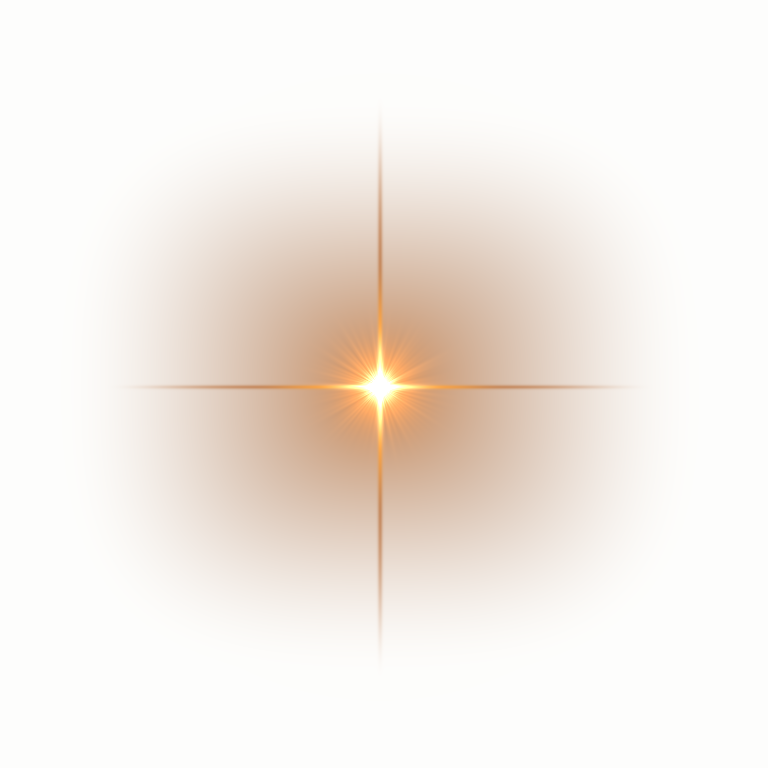
Reproduce this background procedurally as a Shadertoy shader.

```glsl
#define CENTER vec2(-0.005, -0.004)
#define PAPER vec3(0.994, 0.994, 0.989)
#define HALO_SHADE vec3(0.18, 0.27, 0.33)
#define EMBER_SHADE vec3(0.02, 0.26, 0.45)
#define HALO_STRETCH vec2(0.95, 1.06)
#define HALO_RANGE vec2(0.05, 0.40)
#define CORE_RADIUS 0.017
#define RAY_COUNT 72.0
#define SPIKE_LENGTH vec2(0.36, 0.385)
#define SPIKE_WIDTH vec2(0.0026, 0.0030)

const float TAU = 6.2831853;

float hash(float n) {
    return fract(sin(n * 127.1) * 43758.545);
}

// Gradient noise around a circle; the cells wrap without a seam.
float ringNoise(float turn, float cells) {
    float x = turn * cells;
    float cell = floor(x);
    float f = x - cell;
    float g0 = hash(mod(cell, cells)) * 2.0 - 1.0;
    float g1 = hash(mod(cell + 1.0, cells)) * 2.0 - 1.0;
    float blend = f * f * f * (f * (f * 6.0 - 15.0) + 10.0);
    return mix(g0 * f, g1 * (f - 1.0), blend) * 2.0;
}

float gauss(float x) {
    return exp(-x * x);
}

// Rounded-square distance for the wide halo.
float squircle(vec2 p) {
    p = abs(p);
    return pow(dot(p * p, p), 1.0 / 3.0);
}

// Tapered needle: cools from pale yellow to brown along its length.
vec3 addSpike(vec3 base, float along, float across, float reach, float width) {
    float d = abs(along);
    float taper = clamp(1.0 - d / reach, 0.0, 1.0);
    float alpha = gauss(across / width) * smoothstep(0.0, 0.65, taper);
    vec3 brown = vec3(0.76, 0.51, 0.33);
    vec3 orange = vec3(1.0, 0.65, 0.25);
    vec3 yellow = vec3(1.0, 0.92, 0.62);
    vec3 tint = mix(orange, brown, smoothstep(0.06, 0.17, d));
    tint = mix(yellow, tint, smoothstep(0.02, 0.085, d));
    return mix(base, tint, alpha * 0.9);
}

void mainImage(out vec4 fragColor, in vec2 fragCoord) {
    float size = min(iResolution.x, iResolution.y);
    vec2 p = (fragCoord - 0.5 * iResolution.xy) / size - CENTER;
    float r = length(p);

    // Wide halo and warm inner shade
    float halo = 1.0 - smoothstep(HALO_RANGE.x, HALO_RANGE.y, squircle(p * HALO_STRETCH));
    vec3 color = PAPER - HALO_SHADE * halo - EMBER_SHADE * exp(-r / 0.08);

    // Long cross spikes
    vec2 width = max(SPIKE_WIDTH, vec2(0.6 / size));
    color = addSpike(color, p.x, p.y, SPIKE_LENGTH.x, width.x);
    color = addSpike(color, p.y, p.x, SPIKE_LENGTH.y, width.y);

    // Orange glow broken into fine rays
    float turn = r > 0.0 ? atan(p.y, p.x) / TAU + 0.5 : 0.0;
    float rays = ringNoise(turn, RAY_COUNT) + 0.6 * ringNoise(turn, RAY_COUNT * 0.5);
    float glow = gauss(r / (0.042 * (1.0 + 0.22 * rays)));
    color += vec3(0.42, 0.22, 0.04) * glow;

    // White-hot core with a short flare along each axis
    float core = gauss(r / (CORE_RADIUS * (1.0 + 0.25 * rays)));
    float flare = gauss(p.x / 0.035) * gauss(p.y / 0.004)
                + gauss(p.y / 0.045) * gauss(p.x / 0.004);
    color += vec3(1.0, 1.05, 1.1) * core + vec3(0.4, 0.38, 0.3) * flare;

    fragColor = vec4(clamp(color, 0.0, 1.0), 1.0);
}
```
